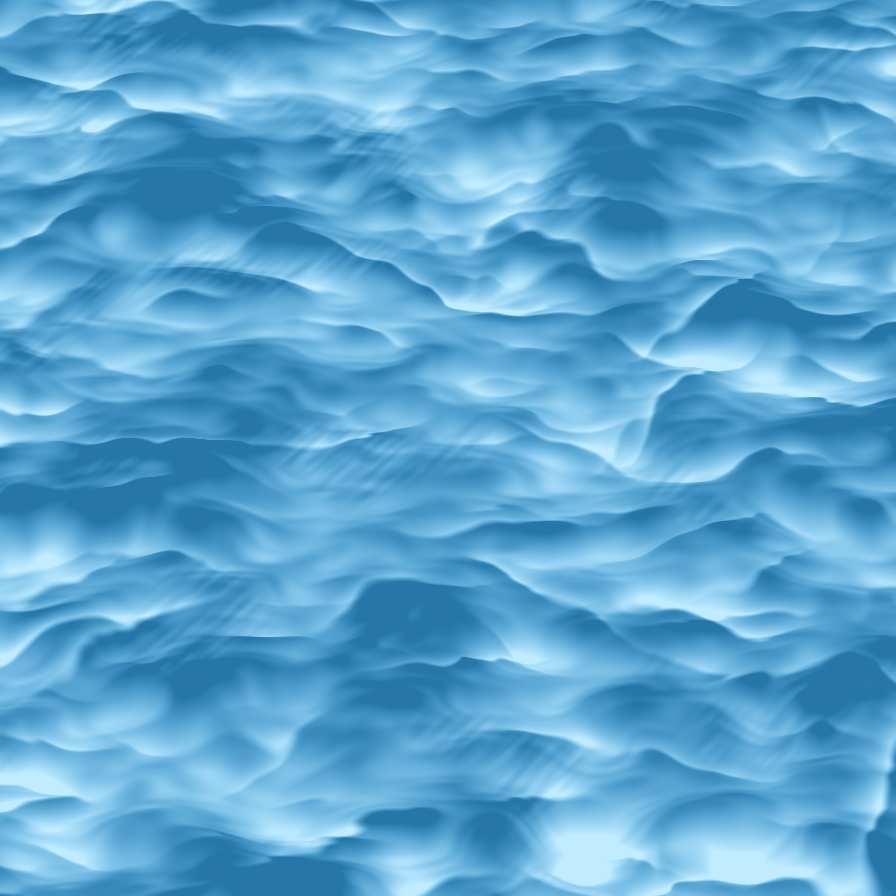
Reproduce this texture procedurally as a WebGL 2 fragment shader.

```glsl
#version 300 es
precision highp float;
// Rippled blue water with slanted wavelets and bright, sharp-footed crests.

uniform vec2 u_resolution;
out vec4 fragColor;

vec2 hashGradient(vec2 cell) {
    vec3 h = fract(cell.xyx * vec3(0.1031, 0.1030, 0.0973));
    h += dot(h, h.yzx + 33.33);
    return fract((h.xx + h.yz) * h.zy) * 2.0 - 1.0;
}

float gradientNoise(vec2 p) {
    vec2 cell = floor(p), f = p - cell;
    vec2 s = f * f * f * (f * (f * 6.0 - 15.0) + 10.0);
    vec2 e = vec2(1.0, 0.0);
    float a = dot(hashGradient(cell), f);
    float b = dot(hashGradient(cell + e), f - e);
    float c = dot(hashGradient(cell + e.yx), f - e.yx);
    float d = dot(hashGradient(cell + 1.0), f - 1.0);
    return mix(mix(a, b, s.x), mix(c, d, s.x), s.y);
}

// Coordinates along and across a wave running at the given angle.
vec2 waveFrame(vec2 p, float angle) {
    float c = cos(angle), s = sin(angle);
    return mat2(c, -s, s, c) * p;
}

// Soft swell: stretched octaves, each leaning on the larger ones.
float swell(vec2 p) {
    float height = 0.0, amplitude = 0.75;
    vec2 frequency = vec2(2.8, 7.5);
    for (int i = 0; i < 4; i++) {
        float k = float(i);
        vec2 q = waveFrame(p, mod(k, 2.0) < 0.5 ? 0.22 : -0.12);
        q.y += 0.08 * height + 0.018 * gradientNoise(q * vec2(7.0, 9.0) + k * 31.7);
        height += amplitude * gradientNoise(q * frequency + k * 19.3 + 5.0);
        amplitude *= i == 0 ? 1.2 : 0.62;
        frequency *= 1.85;
    }
    return height;
}

// How strongly one numbered crest shows at a place along its length.
float crestStrength(float along, float id, float seed) {
    return smoothstep(0.0, 0.38, gradientNoise(vec2(along + id * 17.3, id * 7.37 + seed)));
}

// Broken crest lines: dark foot, quick rise, slow fade upwards.
float crests(vec2 p, float angle, float frequency, float seed) {
    vec2 q = waveFrame(p, angle);
    float phase = q.y * frequency
        + 1.5 * gradientNoise(q * vec2(3.2, 4.0) + seed)
        + 0.5 * gradientNoise(q * vec2(10.0, 13.0) - seed);
    float id = floor(phase), f = phase - id;
    float along = q.x * (2.2 + 0.2 * frequency);
    float glow = mix(-0.35, exp(-5.0 * f), smoothstep(0.0, 0.11, f));
    float foot = -0.35 * smoothstep(0.5, 1.0, f);
    return crestStrength(along, id, seed) * glow
        + crestStrength(along, id + 1.0, seed) * foot;
}

void main() {
    vec2 uv = gl_FragCoord.xy / u_resolution;

    // Waves grow smaller towards the far, upper side.
    vec2 p = vec2((uv.x - 0.5) * (1.0 + 0.3 * uv.y), uv.y * (1.0 + 0.25 * uv.y)) + 3.0;

    float relief = swell(p);
    vec2 leaned = p + vec2(0.0, 0.03 * relief);
    for (int i = 0; i < 4; i++) {
        float k = float(i);
        float angle = i == 2 ? -0.24 : 0.28 - 0.06 * k;
        relief += (0.85 - 0.07 * k) * crests(leaned, angle, 7.0 + 3.5 * k, 11.3 + k * 23.7);
    }

    // Faint diagonal ripples in scattered patches.
    float patchMask = smoothstep(0.1, 0.4, gradientNoise(p * vec2(5.0, 8.0) + 71.0));
    relief += 0.3 * patchMask * gradientNoise(waveFrame(p, 0.75) * vec2(16.0, 95.0));

    // Brightness follows the broad light in the middle distance.
    float light = 0.06 * (1.0 - 4.0 * pow(uv.y - 0.52, 2.0));
    float tone = clamp(0.28 + light + 1.2 * relief, -0.12, 1.12);
    vec3 color = vec3(0.19, 0.51, 0.70) + tone * (0.37 + tone * vec3(0.12, 0.0, -0.09));
    fragColor = vec4(color, 1.0);
}
```
